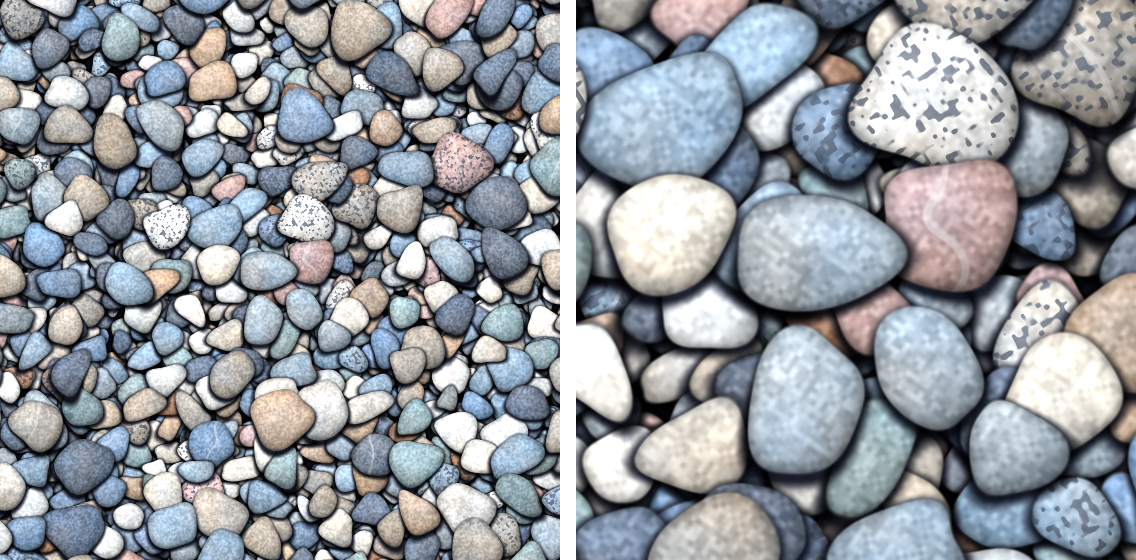
Left: the whole. Right: its middle third, enlarged.
A Shadertoy shader for this texture:

```glsl
// A beach of smooth, tightly piled pebbles in blue-grey, slate, cream and tan.

vec3 hash3(vec2 p) {
    vec3 q = fract(p.xyx * vec3(0.1031, 0.1030, 0.0973));
    q += dot(q, q.yxz + 33.33);
    return fract((q.xxy + q.yzz) * q.zyx);
}

float noise(vec2 p) {
    vec2 i = floor(p), f = fract(p);
    f = f * f * (3.0 - 2.0 * f);
    return mix(mix(hash3(i).x, hash3(i + vec2(1, 0)).x, f.x),
               mix(hash3(i + vec2(0, 1)).x, hash3(i + vec2(1, 1)).x, f.x), f.y);
}

mat2 rotation(float a) {
    return mat2(cos(a), sin(a), -sin(a), cos(a));
}

// Rounded, tapered, slightly lopsided stone: 1 on its outline
float stoneRadius(vec2 q, vec3 form) {
    q.y *= 1.0 + 0.6 * (form.x - 0.5) * clamp(q.x, -1.2, 1.2);
    float power = mix(1.9, 3.2, form.y);
    vec2 a = pow(abs(q) + 1e-4, vec2(power));
    float angle = atan(q.y, q.x + 1e-5);
    float wobble = 0.05 * cos(2.0 * angle + 6.28 * form.z)
                 + 0.06 * cos(3.0 * angle + 17.0 * form.x)
                 + 0.02 * cos(5.0 * angle + 29.0 * form.y);
    return pow(a.x + a.y, 1.0 / power) * (1.0 + wobble);
}

vec3 stoneTint(vec3 pick) {
    vec3 tints[13] = vec3[13](
        vec3(0.60, 0.70, 0.79), vec3(0.63, 0.72, 0.80), vec3(0.53, 0.64, 0.77),
        vec3(0.60, 0.69, 0.71), vec3(0.46, 0.51, 0.58), vec3(0.44, 0.50, 0.59),
        vec3(0.73, 0.71, 0.68), vec3(0.76, 0.72, 0.67), vec3(0.95, 0.95, 0.94),
        vec3(0.94, 0.92, 0.88), vec3(0.65, 0.70, 0.74), vec3(0.80, 0.70, 0.61),
        vec3(0.92, 0.93, 0.93));
    vec3 tint = tints[int(pick.x * 12.99)];
    // A few stones are rusty or pink
    tint = mix(tint, vec3(0.74, 0.56, 0.45), step(0.975, pick.z));
    tint = mix(tint, vec3(0.84, 0.71, 0.70), step(pick.z, 0.03));
    return tint * mix(0.92, 1.10, pick.y);
}

vec3 stoneColor(vec2 uv, vec2 q, vec2 local, float r, vec3 pick, vec3 mark) {
    vec3 color = stoneTint(pick);
    vec2 p = uv + pick.xy * 9.0;

    // Mineral mottling and fine grain
    float mottle = noise(p * 38.0) * 0.5 + noise(p * 105.0) * 0.5 - 0.5;
    color *= 1.0 + 0.30 * mottle;
    color += vec3(0.06, 0.0, -0.06) * (noise(p * 26.0) - 0.5);
    color += 0.22 * (noise(rotation(0.6) * p * 300.0) - 0.5);

    // Dark speckles on some stones, a pale vein on others
    float pits = smoothstep(0.60, 0.80, noise(rotation(1.0) * p * 270.0));
    color = mix(color, vec3(0.27, 0.31, 0.38), 0.7 * pits * step(0.90, mark.x));
    float vein = abs(q.x * 0.6 + q.y * (mark.z - 0.5) + 0.4 * noise(p * 30.0) - 0.2);
    color = mix(color, vec3(0.90), 0.45 * smoothstep(0.05, 0.02, vein) * step(0.94, mark.y));

    // Flat dome with a thin dark rim and soft sky light from the upper left
    float dome = 1.0 - pow(min(r, 1.0), 7.0);
    color *= 0.62 + 0.44 * dome + 0.22 * dot(local, vec2(-0.35, 0.9));
    float sheen = smoothstep(0.95, 0.1, length(q - vec2(-0.1, 0.25)));
    return mix(color, vec3(0.95, 0.97, 1.0), 0.12 * sheen);
}

void mainImage(out vec4 fragColor, in vec2 fragCoord) {
    vec2 uv = fragCoord / iResolution.y;
    vec3 color = vec3(0.05, 0.05, 0.09);

    // Layers run from buried gravel up to the few large stones
    float scales[5] = float[5](27.0, 23.0, 18.5, 15.0, 11.5);
    float shares[5] = float[5](1.0, 0.95, 0.8, 0.66, 0.42);

    for (int layer = 0; layer < 5; layer++) {
        float scale = scales[layer], depth = float(layer);
        mat2 turn = rotation(0.3 + 0.7 * depth);
        vec2 grid = turn * uv * scale + 7.3 * depth;
        vec2 base = floor(grid);

        // Visit neighbours in an order that is the same for every pixel
        for (int k = 0; k < 9; k++) {
            vec2 rank = vec2(k % 3, k / 3);
            vec2 cell = base + floor(mod(rank - base + 1.5, 3.0)) - 1.0;
            vec2 seed = cell + 61.0 * depth;
            vec3 place = hash3(seed);
            if (place.z > shares[layer]) continue;

            vec3 form = hash3(seed + 113.5);
            vec3 pick = hash3(seed + 237.1);
            vec3 mark = hash3(seed + 391.7);
            vec2 local = (grid - cell - 0.5 - 0.44 * (place.xy - 0.5)) * turn;

            float size = mix(0.42, 0.62, form.z);
            vec2 radii = size * vec2(1.0, mix(0.45, 0.95, sqrt(mark.y)));
            vec2 q = rotation(2.5 * (mark.z - 0.5)) * local / radii;
            float r = stoneRadius(q, form);
            float dist = (r - 1.0) * radii.y / scale;
            if (dist > 0.015) continue;

            // Narrow blue-black contact shadow, deeper below the stone
            float lit = smoothstep(-0.001, 0.0068, dist + 0.08 * local.y / scale);
            color *= mix(vec3(0.10, 0.11, 0.16), vec3(1.0), lit);
            float cover = smoothstep(0.0010, -0.0010, dist);
            if (cover > 0.0)
                color = mix(color, stoneColor(uv, q, local / size, r, pick, mark), cover);
        }
    }
    fragColor = vec4(clamp(color, 0.0, 1.0), 1.0);
}
```
